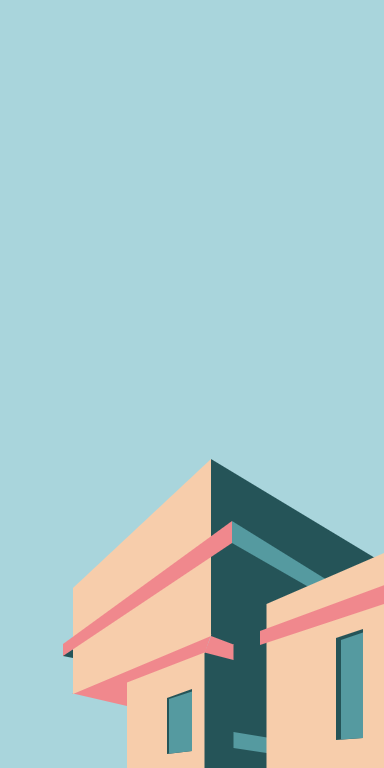
This background is drawn by a WebGL 2 fragment shader. Its source:

```glsl
#version 300 es
precision highp float;
// Flat-coloured modernist building corner under a plain sky.
// Every face is a convex quad: the largest of its four signed edge
// distances gives smooth coverage, and faces are painted back to front.

#define GRID vec2(384.0, 768.0)
#define SKY vec3(0.663, 0.835, 0.863)
#define PEACH vec3(0.969, 0.804, 0.671)
#define SHADE vec3(0.145, 0.329, 0.345)
#define PINK vec3(0.940, 0.533, 0.553)
#define TEAL vec3(0.333, 0.604, 0.627)

uniform vec2 u_resolution;
out vec4 fragColor;

vec2 point;      // current position on the design grid
float pixelSize; // one output pixel in grid units
vec3 color;      // painted result

// Signed distance to the line a-b, positive on its left side.
float edge(vec2 a, vec2 b) {
    vec2 along = b - a;
    return dot(point - a, vec2(-along.y, along.x)) / max(length(along), 1e-4);
}

// Paint a convex quad with corners in clockwise order.
void quad(vec2 a, vec2 b, vec2 c, vec2 d, vec3 paint) {
    float dist = max(max(edge(a, b), edge(b, c)), max(edge(c, d), edge(d, a)));
    color = mix(color, paint, clamp(0.5 - dist / pixelSize, 0.0, 1.0));
}

// Paint a face with vertical sides: x range, then left and right (bottom, top).
void face(vec2 x, vec2 left, vec2 right, vec3 paint) {
    quad(vec2(x.x, left.y), vec2(x.y, right.y),
         vec2(x.y, right.x), vec2(x.x, left.x), paint);
}

void leftBuilding() {
    // Shaded side wall and its lower return
    face(vec2(211.0, 390.0), vec2(-5.0, 309.0), vec2(-5.0, 201.0), SHADE);
    face(vec2(204.0, 212.0), vec2(-5.0, 116.0), vec2(-5.0, 118.0), SHADE);

    // Underside of the overhang, then the recessed lower wall
    quad(vec2(73.0, 74.5), vec2(211.0, 133.0),
         vec2(205.0, 115.5), vec2(127.0, 62.0), PINK);
    face(vec2(127.0, 204.5), vec2(-5.0, 85.5), vec2(-5.0, 115.5), PEACH);

    // Upper front wall
    face(vec2(73.0, 211.0), vec2(74.0, 180.0), vec2(132.0, 309.0), PEACH);

    // Ledge turning the lower corner
    quad(vec2(211.0, 132.0), vec2(233.5, 123.5),
         vec2(233.5, 108.0), vec2(204.5, 115.5), PINK);

    // Main ledge: shadow tip, sunlit front and shaded side
    face(vec2(63.0, 73.0), vec2(112.0, 113.0), vec2(110.0, 119.0), SHADE);
    face(vec2(232.0, 340.0), vec2(225.0, 247.0), vec2(163.0, 180.0), TEAL);
    face(vec2(63.0, 232.0), vec2(112.0, 124.0), vec2(225.0, 247.0), PINK);

    // Low ledge on the side wall
    face(vec2(233.5, 270.0), vec2(20.0, 36.0), vec2(14.5, 30.0), TEAL);

    // Window reveal and glass
    face(vec2(167.0, 192.0), vec2(14.0, 70.0), vec2(17.0, 79.0), SHADE);
    face(vec2(169.0, 192.0), vec2(14.3, 69.0), vec2(17.0, 76.5), TEAL);
}

void rightBuilding() {
    // Front wall and its ledge
    face(vec2(266.5, 390.0), vec2(-5.0, 164.0), vec2(-5.0, 217.6), PEACH);
    face(vec2(260.0, 390.0), vec2(123.0, 137.0), vec2(166.0, 185.0), PINK);

    // Window reveal and glass
    face(vec2(336.0, 363.0), vec2(28.0, 130.0), vec2(30.0, 139.0), SHADE);
    face(vec2(341.0, 363.0), vec2(28.5, 128.0), vec2(30.0, 135.5), TEAL);
}

void main() {
    point = gl_FragCoord.xy / u_resolution * GRID;
    pixelSize = GRID.x / u_resolution.x;
    color = SKY;
    leftBuilding();
    rightBuilding();
    fragColor = vec4(color, 1.0);
}
```
